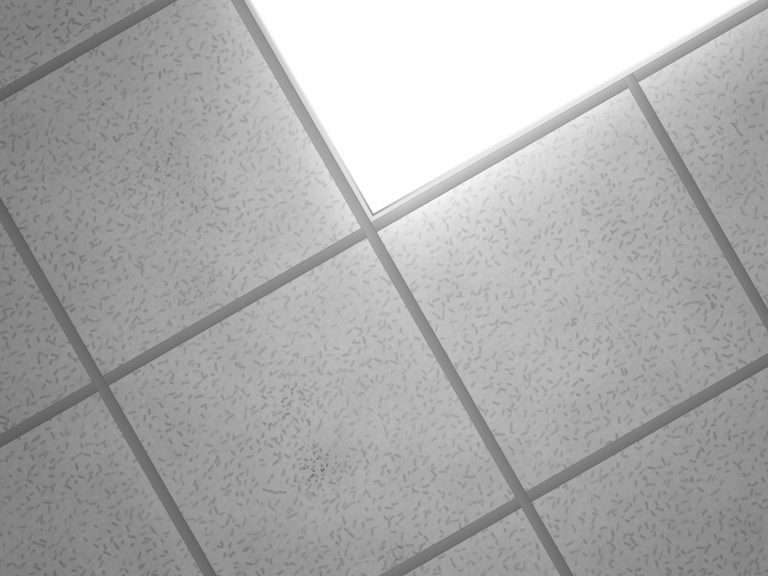
Give the GLSL for this pattern, as a WebGL 2 fragment shader.

```glsl
#version 300 es
precision highp float;
// Tilted suspended ceiling: flecked square tiles, metal bars and one glowing light panel.

uniform vec2 u_resolution;
out vec4 outColor;

// Lengths in canvas heights
const vec2  JOINT = vec2(0.6406, 0.6007);   // bar crossing at the corner of the light
const float TILE_SIZE = 0.530;
const float TILT = 0.520;                   // radians
const vec2  GLOW_CENTER = vec2(0.75, 0.55);

// Lengths in tiles
const vec2  LENS_BEND = vec2(0.0135, 0.018);
const float BAR_HALF = 0.0185;
const float LAMP_INSET = 0.036;
const vec2  BLOOM_INSET = vec2(0.16, 0.09);
const float FLECKS_PER_TILE = 34.0;
const float STAIN_FLECKS_PER_TILE = 52.0;

// Tones
const float TILE_BRIGHT = 0.735;
const float TILE_FALLOFF = 0.23;
const float BLOOM = 0.50;
const float BAR_TONE = 0.74;
const float FLECK_DEPTH = 0.105;
const float STAIN_DEPTH = 0.27;
const float LAMP_WHITE = 0.995;

// Worn patches: center x, center y, radius, strength
const vec4 STAINS[6] = vec4[6](
    vec4(0.265, 0.690, 0.080, 0.42), vec4(0.345, 0.500, 0.045, 0.42),
    vec4(0.555, 0.185, 0.042, 1.00), vec4(0.500, 0.300, 0.065, 0.50),
    vec4(0.686, 0.036, 0.028, 0.50), vec4(0.174, 0.818, 0.010, 0.80));

vec3 hash3(vec2 p) {
    vec3 q = fract(p.xyx * vec3(0.1031, 0.1030, 0.0973));
    q += dot(q, q.yxz + 33.33);
    return fract((q.xxy + q.yzz) * q.zyx);
}

float valueNoise(vec2 p) {
    vec2 i = floor(p), f = fract(p);
    f = f * f * (3.0 - 2.0 * f);
    return mix(mix(hash3(i).x, hash3(i + vec2(1, 0)).x, f.x),
               mix(hash3(i + vec2(0, 1)).x, hash3(i + vec2(1, 1)).x, f.x), f.y);
}

// Coverage of scattered short strokes, one candidate per unit cell
float flecks(vec2 p, float presence, float maxHalfLength, float soft) {
    vec2 cell = floor(p);
    float cover = 0.0;
    for (int y = -1; y <= 1; y++)
    for (int x = -1; x <= 1; x++) {
        vec2 id = cell + vec2(x, y);
        vec3 place = hash3(id + 71.0), style = hash3(id + 213.0);
        float angle = 0.25 + 1.5 * (style.x - 0.5) + (style.y > 0.72 ? 1.5 : 0.0);
        vec2 axis = vec2(cos(angle), sin(angle));
        vec2 d = p - id - 0.5 - 0.9 * (place.xy - 0.5);
        float halfLength = maxHalfLength * mix(0.25, 1.0, style.z);
        d -= axis * clamp(dot(d, axis), -halfLength, halfLength);
        float stroke = 1.0 - smoothstep(-soft, soft, length(d) - 0.13);
        float weight = step(place.z, presence) * mix(0.6, 1.0, style.y);
        cover = max(cover, stroke * weight);
    }
    return cover;
}

// Bar across coordinate s (in tiles from its axis): x = tone, y = coverage
vec2 bar(float s, float aa) {
    float edge = abs(s) / BAR_HALF;
    float tone = BAR_TONE + 0.05 * s / BAR_HALF - 0.09 * smoothstep(0.72, 1.0, edge);
    return vec2(tone, 1.0 - smoothstep(-aa, aa, abs(s) - BAR_HALF));
}

void main() {
    vec2 p = gl_FragCoord.xy / u_resolution.y;
    float aa = 0.8 / (u_resolution.y * TILE_SIZE);

    // Grid coordinates, origin at the light's corner
    float c = cos(TILT), s = sin(TILT);
    vec2 d = p - JOINT;
    vec2 g = vec2(c * d.x + s * d.y, c * d.y - s * d.x) / TILE_SIZE;
    g += LENS_BEND * g * g;

    // Broad lighting and bloom around the panel
    float room = TILE_BRIGHT - TILE_FALLOFF * smoothstep(0.1, 0.95, length(p - GLOW_CENTER));
    float bloom = BLOOM * exp(-7.0 * length(max(BLOOM_INSET - g, 0.0)));
    float light = room + bloom;

    // Tile surface
    float tone = light + 0.02 * (hash3(floor(g) + 40.0).x - 0.5);
    tone += 0.03 * (valueNoise(g * 7.0 + 50.0) - 0.5);
    tone += 0.03 * (valueNoise(g * 110.0 + 900.0) - 0.5);
    float patchy = mix(0.65, 1.15, valueNoise(g * 9.0 + 130.0));
    float softness = max(0.11, aa * FLECKS_PER_TILE);
    float fleck = flecks(g * FLECKS_PER_TILE + 300.0, 0.88, 0.34, softness);
    tone -= FLECK_DEPTH * patchy * fleck * (1.0 - 1.6 * bloom);

    // Dark worn flecks
    float wear = 0.0;
    for (int i = 0; i < 6; i++) {
        vec2 offset = (p - STAINS[i].xy) / STAINS[i].z;
        wear = max(wear, STAINS[i].w * exp(-dot(offset, offset)));
    }
    float stainSoft = max(0.14, aa * STAIN_FLECKS_PER_TILE);
    float stain = flecks(g * STAIN_FLECKS_PER_TILE + 700.0, 0.7, 0.22, stainSoft);
    tone -= wear * (STAIN_DEPTH * stain + 0.025);

    // Light panel with a bright rim and a thin dark lip near its corner
    float inside = min(g.x, g.y);
    float lamp = mix(min(light * 0.95, 0.9), LAMP_WHITE, smoothstep(-0.008, 0.008, inside - LAMP_INSET));
    float lip = 1.0 - smoothstep(0.001, 0.003 + aa, abs(inside - LAMP_INSET));
    lamp -= 0.45 * lip * exp(-7.0 * max(g.x, g.y));
    tone = mix(tone, lamp, smoothstep(-aa, aa, inside));

    // Bars: cross bars first, main bars over them, none across the panel
    vec2 fromBar = g - round(g);
    float open = 1.0 - step(0.1, inside);
    vec2 crossBar = bar(fromBar.y, aa), mainBar = bar(-fromBar.x, aa);
    tone = mix(tone, light * crossBar.x, crossBar.y * open);
    float mainOpen = open * (1.0 - step(BAR_HALF, g.y) * step(0.5, g.x));
    tone = mix(tone, light * mainBar.x, mainBar.y * mainOpen);

    outColor = vec4(vec3(clamp(tone, 0.0, 1.0)), 1.0);
}
```
